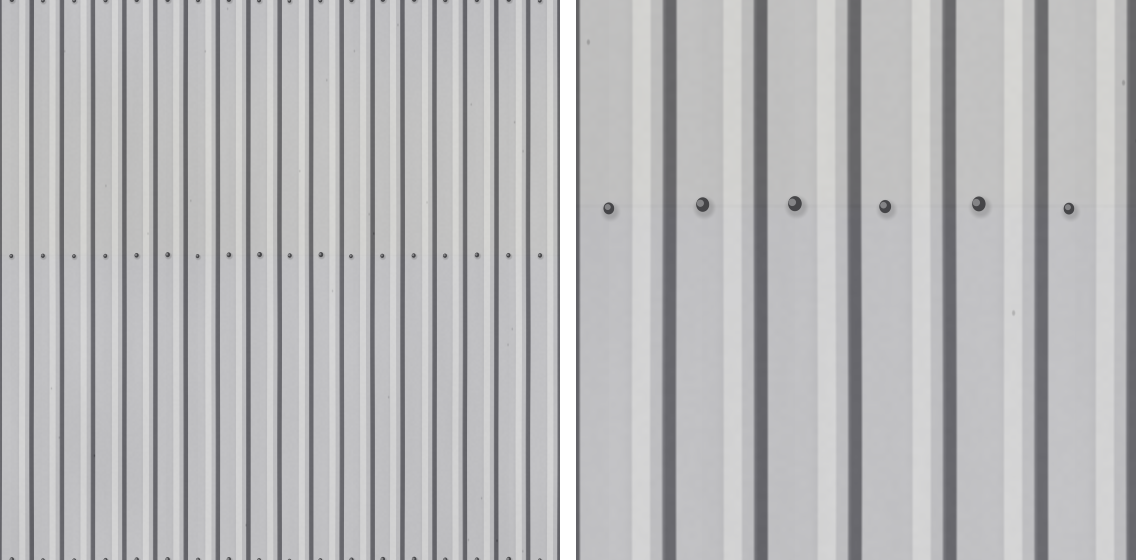
Left: the whole. Right: its middle third, enlarged.
Write a Shadertoy shader that draws this texture.

```glsl
const float RIBS = 18.0;
const float RIB_JITTER = 0.05;                // in rib widths
const float RIB_WOBBLE = 0.012;
const vec2 LIGHT_SPAN = vec2(-0.40, -0.205);  // measured from the groove centre
const vec2 GROOVE_SPAN = vec2(-0.075, 0.072);
const float GROOVE_SHIFT = -0.02;
const float EDGE_SOFTNESS = 0.018;
const float SCREW_RADIUS = 0.0036;
const float SCREW_ROW = 0.544;                // the other row lies on the border
const vec3 PANEL = vec3(0.750, 0.750, 0.760);
const vec3 LIGHT = vec3(0.822, 0.822, 0.824);
const vec3 FLANK = vec3(0.735, 0.735, 0.745);
const vec3 GROOVE = vec3(0.395, 0.395, 0.415);
const vec3 GROOVE_LIP = vec3(0.47, 0.47, 0.49);
const vec3 SCREW_DARK = vec3(0.23, 0.23, 0.24);
const vec3 SCREW_HEAD = vec3(0.56, 0.56, 0.57);
const vec3 WARM_TINT = vec3(0.006, 0.005, -0.006);
const float GRAIN = 0.010;
const float MOTTLE = 0.018;
const float SPECK_CHANCE = 0.012;

float hash(vec2 p) {
    vec3 q = fract(vec3(p.xyx) * 0.1031);
    q += dot(q, q.yzx + 33.33);
    return fract((q.x + q.y) * q.z);
}

// Value noise that repeats over the canvas
float noise(vec2 uv, vec2 cells) {
    vec2 p = uv * cells, i = floor(p), f = fract(p);
    f = f * f * (3.0 - 2.0 * f);
    vec2 a = mod(i, cells), b = mod(i + 1.0, cells);
    return mix(mix(hash(a), hash(vec2(b.x, a.y)), f.x),
               mix(hash(vec2(a.x, b.y)), hash(b), f.x), f.y);
}

float band(float x, vec2 span, float soft) {
    return smoothstep(span.x - soft, span.x + soft, x)
         - smoothstep(span.y - soft, span.y + soft, x);
}

float disc(vec2 p, float radius, float pixel) {
    return 1.0 - smoothstep(radius - pixel, radius + pixel, length(p));
}

// Profile of one rib: light face, flank, dark groove
vec3 sheet(vec2 uv, float pixel) {
    float u = uv.x * RIBS;
    float id = floor(u + 0.65);
    float key = mod(id, RIBS);
    float shift = (hash(vec2(key, 7.0)) - 0.5) * 2.0 * RIB_JITTER;
    shift += (noise(vec2(key / RIBS, uv.y), vec2(RIBS, 5.0)) - 0.5) * RIB_WOBBLE;
    float x = u - id - GROOVE_SHIFT - shift;
    float soft = max(EDGE_SOFTNESS, 0.6 * pixel * RIBS);

    vec3 col = PANEL - 0.014 * smoothstep(-0.50, LIGHT_SPAN.x, x) * step(x, 0.0);
    col = mix(col, FLANK, band(x, vec2(LIGHT_SPAN.y, GROOVE_SPAN.x), soft));
    col = mix(col, LIGHT, band(x, LIGHT_SPAN, soft));
    float tone = hash(vec2(key, 19.0)) - 0.5;
    vec3 dark = mix(GROOVE_LIP, GROOVE, smoothstep(GROOVE_SPAN.x, GROOVE_SPAN.x + 0.05, x));
    return mix(col + 0.012 * tone, dark + 0.03 * tone, band(x, GROOVE_SPAN, soft));
}

// Tone drift, faint streaks, grain and sparse specks
vec3 wear(vec3 col, vec2 uv, float pixel) {
    float upper = smoothstep(SCREW_ROW - 0.008, SCREW_ROW + 0.008, uv.y);
    col += WARM_TINT * upper * smoothstep(1.0, 0.75, uv.y);
    col += MOTTLE * (noise(uv, vec2(6.0, 5.0)) - 0.5);
    col += 0.5 * MOTTLE * (noise(uv, vec2(90.0, 8.0)) - 0.5);
    col += GRAIN * (noise(uv, vec2(256.0)) - 0.5);

    vec2 cell = floor(uv * 40.0);
    vec2 spot = vec2(hash(cell + 3.1), hash(cell + 8.7)) * 0.6 + 0.2;
    vec2 d = (fract(uv * 40.0) - spot) / 40.0;
    float speck = disc(d * vec2(1.0, 0.6), 0.0009, pixel);
    return col - 0.13 * speck * step(hash(cell + 41.0), SPECK_CHANCE);
}

// Screw with a cast shadow and a lit head
vec3 screw(vec3 col, vec2 uv, float row, float pixel) {
    float u = uv.x * RIBS, id = floor(u);
    float random = hash(vec2(id, row * 50.0 + 3.0)) - 0.5;
    float place = 0.345 + 0.05 * cos(6.2832 * (id / RIBS - 0.15)) + 0.03 * random;
    float dy = fract(uv.y - row - 0.003 * random + 0.5) - 0.5;
    vec2 p = vec2((u - id - place) / RIBS, dy);
    float radius = SCREW_RADIUS * (1.0 + 0.25 * random);
    float soft = 0.6 * pixel;

    col *= 1.0 - 0.14 * disc(p + vec2(-0.001, 0.002), radius * 1.5, 0.002);
    col = mix(col, SCREW_DARK, 0.9 * disc(p * vec2(1.0, 0.9), radius, soft));
    vec2 glint = p + vec2(0.0011 + 0.001 * random, -0.0008);
    return mix(col, SCREW_HEAD, 0.85 * disc(glint, radius * 0.55, soft));
}

void mainImage(out vec4 fragColor, in vec2 fragCoord) {
    vec2 uv = fragCoord / iResolution.xy;
    float pixel = 1.0 / min(iResolution.x, iResolution.y);
    vec3 col = wear(sheet(uv, pixel), uv, pixel);
    col -= 0.012 * band(uv.y, vec2(SCREW_ROW - 0.001, SCREW_ROW + 0.001), pixel);
    col = screw(col, uv, SCREW_ROW, pixel);
    col = screw(col, uv, 0.0, pixel);
    fragColor = vec4(clamp(col, 0.0, 1.0), 1.0);
}
```
